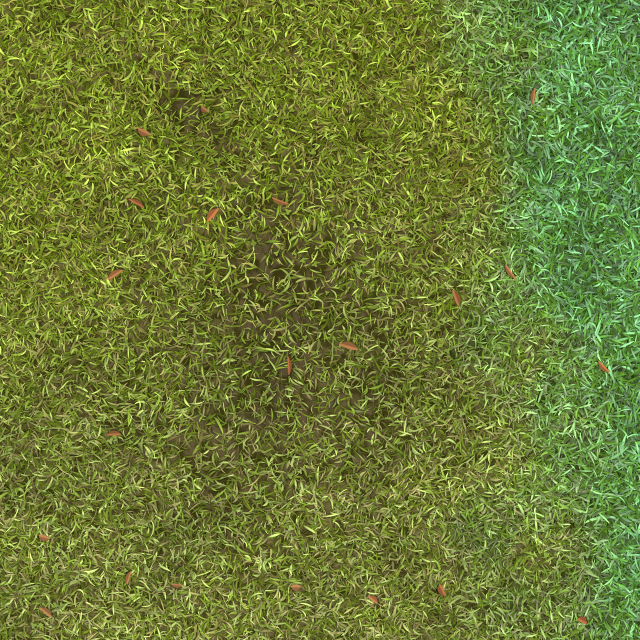
This texture is drawn by a Shadertoy shader. Its source:

```glsl
// A worn lawn seen from above: layers of curved, shaded grass blades over soil,
// with a thin bare patch, a lush cool green side, clover and a few dry leaves.
// Smooth regional masks steer the density, length and tint of the blades.

const vec3 SHADE = vec3(0.25, 0.24, 0.08);
const vec3 MUD   = vec3(0.41, 0.35, 0.24);
const vec3 MOSS  = vec3(0.39, 0.45, 0.12);
const vec3 LEAF  = vec3(0.51, 0.60, 0.22);
const vec3 STRAW = vec3(0.61, 0.60, 0.36);
const vec3 EARTH = vec3(0.46, 0.43, 0.24);
const vec3 TIP   = vec3(0.69, 0.77, 0.42);
const vec3 RUST  = vec3(0.72, 0.42, 0.25);
const vec3 LUSH_TINT = vec3(0.78, 1.07, 1.28);
const vec3 MOSS_TINT = vec3(0.98, 1.00, 0.74);
const int   BLADE_LAYERS = 14;
const float FINE_CELLS   = 68.0;
const float COARSE_CELLS = 42.0;
const float CLOVER_CELLS = 66.0;
const float LITTER_CELLS = 8.0;
const float SHADOW       = 0.17;
const float SOFTNESS     = 0.0012;

vec4 hash4(vec2 p) {
    vec4 q = fract(p.xyxy * vec4(0.1031, 0.1030, 0.0973, 0.1099));
    q += dot(q, q.wzxy + 33.33);
    return fract((q.xxyz + q.yzzw) * q.zywx);
}

float noise(vec2 p) {
    vec2 i = floor(p), f = fract(p);
    f = f * f * (3.0 - 2.0 * f);
    vec2 e = vec2(0.0, 1.0);
    return mix(mix(hash4(i).x, hash4(i + e.yx).x, f.x),
               mix(hash4(i + e.xy).x, hash4(i + e.yy).x, f.x), f.y);
}

float fbm(vec2 p) {
    float sum = 0.0, amp = 0.533;
    for (int i = 0; i < 4; i++) {
        sum += amp * noise(p);
        p = mat2(1.6, 1.2, -1.2, 1.6) * p + 17.3;
        amp *= 0.5;
    }
    return sum;
}

vec2 turn(vec2 p, float a) {
    float c = cos(a), s = sin(a);
    return vec2(c * p.x + s * p.y, c * p.y - s * p.x);
}

float fill(float d, float soft) { return 1.0 - smoothstep(-soft, soft, d); }

vec3 bladeColor(float pick) {
    vec3 c = MOSS;
    c = mix(c, LEAF,  step(0.27, pick));
    c = mix(c, STRAW, step(0.52, pick));
    c = mix(c, EARTH, step(0.71, pick));
    return mix(c, TIP, step(0.82, pick));
}

// Distance to a tapered, bent blade lying along x
float blade(vec2 q, float halfLen, float halfWidth, float bend) {
    float t = q.x / halfLen;
    float taper = halfWidth * (1.0 - t * t * 0.8);
    return max(abs(q.y - bend * (t * t - 0.4)) - taper, abs(q.x) - halfLen);
}

void drawBlades(inout vec3 col, vec2 uv, float layer, float soft,
                float lush, float bare, vec3 tint) {
    float height = layer / float(BLADE_LAYERS);
    float cells = mix(FINE_CELLS, COARSE_CELLS, fract(layer * 0.618));
    vec2 p = turn(uv, layer * 1.7) * cells + layer * 7.31;
    for (int k = 0; k < 9; k++) {
        vec2 cell = floor(p) + vec2(k % 3, k / 3) - 1.0;
        vec4 r = hash4(cell + layer * 57.0 + 300.0);
        vec4 s = hash4(cell + layer * 31.0 + 811.0);
        if (r.w < bare * 0.62) continue;
        vec2 q = turn(p - cell - r.xy, r.z * 6.2832);
        float halfLen = mix(0.28, 0.68, s.x) * mix(1.0, 1.3, lush);
        float halfWidth = mix(0.045, 0.095, s.y) * mix(1.0, 1.15, lush);
        float bend = (s.z - 0.5) * 0.35;
        float d = blade(q, halfLen, halfWidth, bend);
        float under = blade(q + vec2(0.02, 0.07), halfLen, halfWidth * 1.4, bend);
        col *= 1.0 - SHADOW * fill(under, 0.06);
        float light = mix(0.82, 1.28, s.w) * mix(0.92, 1.12, height);
        light *= 1.0 + 0.16 * q.x / halfLen;
        col = mix(col, bladeColor(fract(r.w * 13.7 + s.x)) * tint * light,
                  fill(d, soft * cells));
    }
}

// Small three-lobed leaves, thickest in the upper half
void drawClover(inout vec3 col, vec2 uv, float soft, float amount, vec3 tint) {
    vec2 p = uv * CLOVER_CELLS;
    for (int k = 0; k < 9; k++) {
        vec2 cell = floor(p) + vec2(k % 3, k / 3) - 1.0;
        vec4 r = hash4(cell + 97.0);
        if (r.w > amount) continue;
        vec2 q = p - cell - r.xy;
        float lobes = 0.75 + 0.25 * cos(3.0 * atan(q.y, q.x + 0.0001) + r.z * 6.2832);
        float size = mix(0.2, 0.36, fract(r.z * 7.0));
        col *= 1.0 - 0.3 * fill(length(q + vec2(-0.06, 0.1)) - size, 0.15);
        vec3 green = mix(LEAF, TIP, fract(r.z * 23.0)) * tint;
        col = mix(col, green, fill(length(q) - size * lobes, soft * CLOVER_CELLS));
    }
}

// Sparse pointed dry leaves
void drawLitter(inout vec3 col, vec2 uv, float soft) {
    vec2 p = uv * LITTER_CELLS, cell = floor(p);
    vec4 r = hash4(cell + 41.0), s = hash4(cell + 173.0);
    if (r.w > 0.36) return;
    vec2 q = turn(fract(p) - mix(vec2(0.2), vec2(0.8), r.xy), r.z * 6.2832);
    float halfLen = mix(0.06, 0.12, s.x), width = mix(0.025, 0.045, s.y);
    float d = blade(q, halfLen, width, 0.02);
    col *= 1.0 - 0.45 * fill(blade(q + 0.012, halfLen, width, 0.02), 0.02);
    vec3 dry = mix(RUST, STRAW * vec3(1.15, 0.95, 1.0), s.z * 0.6);
    dry *= 0.85 + 0.3 * smoothstep(-0.01, 0.01, q.y);
    col = mix(col, dry, fill(d, soft * LITTER_CELLS));
}

void mainImage(out vec4 fragColor, in vec2 fragCoord) {
    vec2 uv = fragCoord / iResolution.y;
    float soft = max(SOFTNESS, 0.75 / iResolution.y);

    // Regions: lush right side, mossy upper left, worn middle and diagonal scar
    float patches = fbm(uv * 7.0 + 3.0);
    float lush = smoothstep(0.66, 0.96, uv.x + 0.12 * (uv.y - 0.5) + 0.3 * (patches - 0.5));
    float moss = (1.0 - lush) * smoothstep(0.25, 0.9, uv.y + 0.25 * (0.5 - uv.x));
    float worn = 1.0 - smoothstep(0.05, 0.4, length((uv - vec2(0.42, 0.46)) * vec2(1.0, 0.9)));
    vec2 scar = turn(uv - vec2(0.34, 0.79), -0.72);
    float streak = fill(abs(scar.y) + 0.08 * (patches - 0.5) - 0.014, 0.018)
                 * fill(abs(scar.x) - 0.16, 0.1);
    float bare = clamp(worn * (0.35 + 0.9 * patches) + 0.22 * patches * (1.0 - lush)
                 + streak * 0.8, 0.0, 1.25);
    vec3 tint = mix(mix(vec3(1.0), MOSS_TINT, moss), LUSH_TINT, lush);

    // Crumbly soil under the grass
    float crumbs = fbm(uv * 95.0);
    vec3 col = mix(SHADE, mix(EARTH, MUD, bare), smoothstep(0.25, 0.75, crumbs));
    col *= mix(vec3(1.0), vec3(0.75, 1.1, 1.2), lush);

    for (int i = 0; i < BLADE_LAYERS; i++)
        drawBlades(col, uv, float(i), soft, lush, bare, tint);
    float clover = 0.22 * smoothstep(0.4, 0.9, uv.y) * smoothstep(0.35, 0.6, patches) + 0.04;
    drawClover(col, uv, soft, clover, tint);
    drawLitter(col, uv, soft);

    // Broad light variation
    col *= 0.94 + 0.24 * (fbm(uv * 12.0 + 40.0) - 0.4) - 0.05 * worn;
    fragColor = vec4(clamp(col, 0.0, 1.0), 1.0);
}
```
